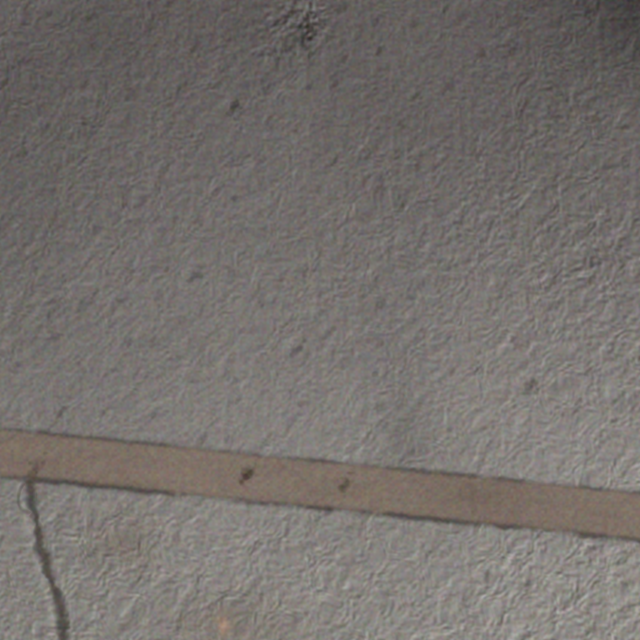
A Shadertoy shader for this texture:

```glsl
// Rough grey concrete crossed by a smooth, slightly tilted brown strip.
// Side-lit value noise gives the plaster relief; distance fields place
// the strip, its dark joints, a wandering crack and scattered pits.

float hash(vec2 p) {
    return fract(sin(dot(p, vec2(127.1, 311.7))) * 43758.545);
}

float noise(vec2 p) {
    vec2 i = floor(p), f = fract(p);
    f = f * f * (3.0 - 2.0 * f);
    return mix(mix(hash(i), hash(i + vec2(1, 0)), f.x),
               mix(hash(i + vec2(0, 1)), hash(i + vec2(1, 1)), f.x), f.y);
}

float fbm(vec2 p) {
    float sum = 0.0, weight = 0.5;
    for (int i = 0; i < 4; i++) {
        sum += weight * noise(p);
        p = mat2(0.8, 0.6, -0.6, 0.8) * p * 2.05 + 7.3;
        weight *= 0.5;
    }
    return sum;
}

// Plaster height: warped lumps and crumbs, leaning a little to the upper right
float plaster(vec2 p) {
    p += 0.012 * vec2(noise(p * 34.0), noise(p * 34.0 + 50.0));
    vec2 q = vec2(dot(p, vec2(0.86, -0.5)), 0.8 * dot(p, vec2(0.5, 0.86)));
    float lumps = smoothstep(0.5, 0.9, noise(q * 46.0 + 3.0));
    return 0.3 * lumps + 0.33 * noise(q * 88.0) + 0.36 * noise(p * 165.0 + 9.0);
}

// Soft elliptical spot: 1 at the centre, fading outward
float spot(vec2 p, vec2 centre, vec2 radius) {
    vec2 d = (p - centre) / radius;
    return exp(-dot(d, d));
}

// Small leaning hollow with a ragged rim
float pit(vec2 p, vec2 centre, float size) {
    vec2 d = p - centre;
    d = vec2(dot(d, vec2(0.8, -0.6)), 0.55 * dot(d, vec2(0.6, 0.8)));
    float ragged = 1.3 * size * (noise(p * 130.0) - 0.5);
    return 1.0 - smoothstep(0.0, 1.3 * size, length(d) + ragged);
}

void mainImage(out vec4 fragColor, in vec2 fragCoord) {
    vec2 p = fragCoord / iResolution.xy;
    float blotch = fbm(p * 5.0) - 0.47;
    float wobble = noise(p * 70.0) + 0.6 * noise(p * 150.0) - 0.8;

    // Broad light: dim at the top, brighter toward the floor and right
    float light = mix(0.535, 0.375, smoothstep(-0.1, 1.12, p.y));
    light += 0.035 * (p.x - 0.4) * smoothstep(1.0, 0.6, p.y);
    light += 0.07 * blotch;
    light -= 0.15 * spot(p, vec2(1.03, 1.02), vec2(0.14, 0.13));
    light -= 0.025 * spot(p, vec2(0.05, 0.85), vec2(0.3, 0.18));
    light -= 0.045 * spot(p, vec2(0.63, 0.335), vec2(0.035, 0.08));
    vec3 warmth = mix(vec3(1.025, 1.0, 0.965), vec3(1.03, 0.98, 0.965), p.y);
    vec3 col = light * warmth;

    // Brown stains on the lower slab
    float stain = spot(p, vec2(0.19, 0.15), vec2(0.06, 0.04))
                + spot(p, vec2(0.36, 0.03), vec2(0.10, 0.04));
    col -= stain * vec3(0.04, 0.055, 0.065);
    col += vec3(0.14, 0.06, 0.01) * spot(p, vec2(0.349, 0.022), vec2(0.009, 0.016));

    // Relief lit from the upper left, rougher to the right and below
    float relief = plaster(p) - plaster(p + vec2(-0.003, 0.003));
    float rough = 0.16 + 0.12 * smoothstep(0.3, 1.0, p.x) * smoothstep(1.0, 0.6, p.y);
    rough += 0.1 * smoothstep(0.3, 0.1, p.y);
    rough += 0.3 * spot(p, vec2(0.47, 0.97), vec2(0.05, 0.05));
    rough *= 0.55 + 0.95 * fbm(p * 7.0 + 20.0);
    col += relief * rough;

    // Scattered faint pits, one candidate per jittered cell
    vec2 cell = floor(p * 18.0);
    vec2 seat = (cell + 0.25 + 0.5 * vec2(hash(cell), hash(cell + 31.0))) / 18.0;
    float chance = step(0.6, hash(cell + 57.0));
    col -= 0.05 * chance * pit(p, seat, 0.004 + 0.004 * hash(cell + 83.0));

    // Larger hollows: x, y, size
    vec3 hollows[6] = vec3[6](vec3(0.832, 0.403, 0.011), vec3(0.467, 0.456, 0.009),
        vec3(0.762, 0.102, 0.01), vec3(0.367, 0.833, 0.008),
        vec3(0.475, 0.95, 0.017), vec3(0.305, 0.57, 0.009));
    for (int i = 0; i < 6; i++) {
        vec2 centre = hollows[i].xy;
        col -= 0.11 * pit(p, centre, hollows[i].z);
        col += 0.04 * pit(p, centre + vec2(-0.011, 0.009), hollows[i].z);
    }

    // Crack running down the lower left, with a small loop at its head
    float below = 0.25 - p.y;
    float path = 0.047 + 0.215 * below + 0.012 * (noise(vec2(p.y * 28.0, 4.0)) - 0.5);
    float side = p.x - path + 0.006 * wobble;
    float inCrack = smoothstep(-0.005, 0.005, below);
    float width = 0.005 + 0.007 * noise(vec2(p.y * 45.0, 8.0));
    float crack = (1.0 - smoothstep(0.1 * width, 1.5 * width, abs(side))) * inCrack;
    float loop = abs(length((p - vec2(0.043, 0.222)) / vec2(0.6, 1.0)) - 0.024 + 0.004 * wobble);
    crack = max(crack, 0.5 * (1.0 - smoothstep(0.0, 0.007, loop)));
    col += 0.05 * inCrack * spot(vec2(side, 0), vec2(-0.014, 0), vec2(0.007, 1));
    col = mix(col, vec3(0.26, 0.245, 0.225), 0.75 * crack);

    // Brown strip between two tilted edges
    float top = 0.329 - 0.1 * p.x - p.y + 0.002 * wobble;
    float bottom = p.y - 0.257 + 0.1 * p.x + 0.003 * wobble;
    float strip = smoothstep(-0.003, 0.003, min(top, bottom));
    vec3 brown = vec3(0.49, 0.438, 0.398) + 0.06 * blotch;
    brown += 0.035 * (fbm(vec2(p.x, p.y + 0.1 * p.x) * vec2(14, 60)) - 0.47);
    brown += 0.06 * relief - 0.03 * spot(p, vec2(0.76, 0.22), vec2(0.06, 0.03));
    brown -= 0.17 * pit(p, vec2(0.385, 0.259), 0.008) + 0.14 * pit(p, vec2(0.541, 0.247), 0.008);
    brown -= 0.09 * pit(p, vec2(0.054, 0.266), 0.012);
    col = mix(col, brown, strip);

    // Broken, crumbling shadow along both joints
    float gaps = smoothstep(0.2, 0.7, 0.7 * noise(vec2(p.x * 24.0, 2.0)) + 0.4 * noise(p * 90.0));
    float joint = 0.5 * spot(vec2(top, 0), vec2(-0.001, 0), vec2(0.004, 1)) * (0.4 + 0.6 * gaps);
    joint += 0.7 * spot(vec2(bottom, 0), vec2(-0.001, 0), vec2(0.005, 1)) * (0.3 + 0.7 * gaps);
    col = mix(col, vec3(0.25, 0.23, 0.22), joint);

    // Coloured grain
    vec2 g = p * 210.0;
    col += 0.055 * (vec3(noise(g), noise(g + 40.0), noise(g + 90.0)) - 0.5);
    col += 0.025 * (noise(p * 260.0 + 15.0) - 0.5);
    fragColor = vec4(clamp(col, 0.0, 1.0), 1.0);
}
```
